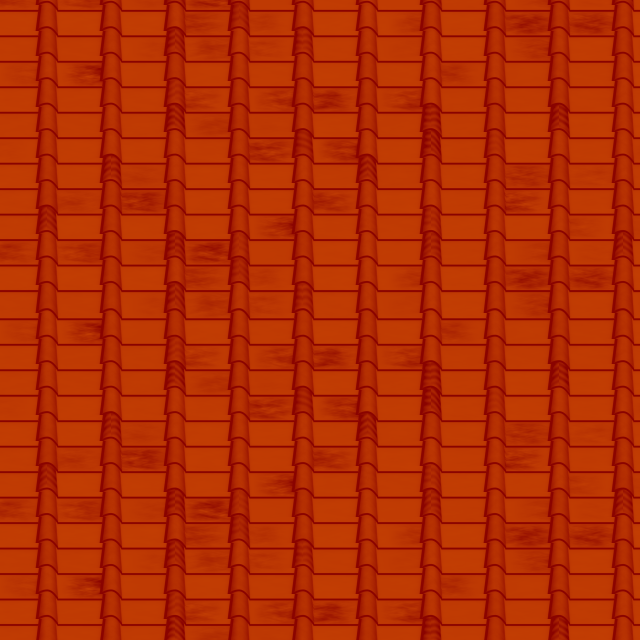
Write a Shadertoy shader that draws this texture.

```glsl
#define COLUMNS 10.0
#define ROLL_OFFSET 0.736
#define ROW_HEIGHT 0.0398
#define ROW_OFFSET 0.0169
#define WEAR_PERIOD 10.0
#define CAP_RISE 0.142
#define LINE_WIDTH 0.029
#define EDGE_WIDTH 0.042
#define STAINED_SHARE 0.42
#define BANDED_SHARE 0.24
#define DARK_CLAY vec3(0.54, 0.01, 0.00)
#define LIGHT_CLAY vec3(0.76, 0.24, 0.012)

float hash(vec2 p) {
    return fract(sin(dot(p, vec2(127.1, 311.7))) * 4375.85);
}

// Layered sines, stretched sideways into streaks, about -1 to 1
float streaks(vec2 p, float seed) {
    float sum = 0.0, weight = 0.5;
    for (int i = 0; i < 4; i++) {
        sum += weight * sin(p.x + seed + 1.7 * sin(p.y * 0.8 + seed * 2.3))
                      * cos(p.y + 1.3 * sin(p.x * 0.7 - seed));
        p = p * 1.9 + vec2(1.3, 2.1);
        weight *= 0.6;
    }
    return sum * 1.5;
}

float stroke(float dist, float width, float pixel) {
    return 1.0 - smoothstep(0.5 * width - 0.7 * pixel, 0.5 * width + 0.7 * pixel, abs(dist));
}

void mainImage(out vec4 fragColor, in vec2 fragCoord) {
    vec2 uv = fragCoord / iResolution.xy;
    float pixel = COLUMNS / iResolution.x;
    float rowSize = ROW_HEIGHT * COLUMNS;

    // Lengths are in column widths; y runs down the roof, with one taller course
    float down = 1.0 - uv.y;
    down -= 0.0044 * clamp((down - 0.4544) / 0.0443, 0.0, 1.0);
    float y = (down - ROW_OFFSET) * COLUMNS;
    float x = uv.x * COLUMNS - ROLL_OFFSET;
    float column = floor(x + 0.5);
    float side = x - column;

    // Each roll widens downwards, its lower rim arching above the flat lip
    float t = side / (side < 0.0 ? 0.25 : 0.172);
    float arch = CAP_RISE * max(0.0, 1.0 - t * t);
    float rollV = fract((y + 0.09) / rowSize);
    float leftEdge = -mix(0.108, 0.158, rollV);
    float rightEdge = mix(0.135, 0.170, fract((y + arch) / rowSize));
    if (side < leftEdge) arch = 0.0;
    float course = (y + arch) / rowSize;
    float row = floor(course);
    float v = course - row;
    float onRoll = smoothstep(-pixel, pixel, side - leftEdge)
                 * smoothstep(-pixel, pixel, rightEdge - side);

    // Flat pan: nearly even clay, with broad streaky stains on some tiles
    float panColumn = column + step(0.0, side);
    float panX = side < 0.0 ? side + 1.0 : side;
    vec2 panId = vec2(panColumn, mod(row, WEAR_PERIOD));
    float seed = hash(panId) * 40.0;
    float grain = streaks(vec2(panX * 6.0, v * 8.0), seed);
    float stained = smoothstep(1.0 - STAINED_SHARE, 1.0, hash(panId + 17.3));
    float centre = mix(0.25, 0.85, hash(panId + 5.1));
    float patchMask = smoothstep(0.6, 0.05, abs(panX - centre))
                    * smoothstep(-0.1, 0.3, v) * smoothstep(1.1, 0.7, v);
    float pan = 0.99 + 0.015 * grain - 0.04 * hash(panId + 9.7);
    pan -= stained * patchMask * max(0.0, 0.48 + 0.36 * grain);

    // Round roll: shaded flanks, with dark bands and dull clay on a few
    vec2 rollId = vec2(column, mod(row, WEAR_PERIOD)) + 31.0;
    float banded = smoothstep(1.0 - BANDED_SHARE, 1.0, hash(rollId));
    float bands = 0.5 + 0.5 * sin(v * 24.0 + 2.0 * sin(side * 14.0 + seed));
    float roll = 0.86 - 0.34 * smoothstep(0.0, -0.14, side)
                      - 0.34 * smoothstep(0.03, 0.16, side);
    roll += 0.04 * streaks(vec2(side * 16.0, v * 7.0), hash(rollId) * 30.0);
    roll -= 0.10 * hash(rollId + 3.7);
    roll -= banded * (0.20 + 0.38 * bands) * smoothstep(1.1, 0.6, v);
    float shade = mix(pan, roll, onRoll);

    // Soft shade below each lip and beside the roll
    shade -= 0.20 * exp(-v * rowSize / 0.025);
    shade -= 0.20 * exp(-abs(side - rightEdge) / 0.016);
    shade -= 0.34 * exp(-abs(side - leftEdge) / 0.030);

    // Dark joints: the lip and arch, then the slanting left edge
    float slope = (side > leftEdge && abs(t) < 1.0) ? 2.0 * CAP_RISE * t / 0.19 : 0.0;
    float lipDistance = min(v, 1.0 - v) * rowSize / sqrt(1.0 + slope * slope);
    float joint = max(stroke(lipDistance, LINE_WIDTH, pixel),
                      0.95 * stroke(side - leftEdge, EDGE_WIDTH, pixel));
    shade = mix(shade, 0.0, joint);

    fragColor = vec4(mix(DARK_CLAY, LIGHT_CLAY, clamp(shade, 0.0, 1.0)), 1.0);
}
```
